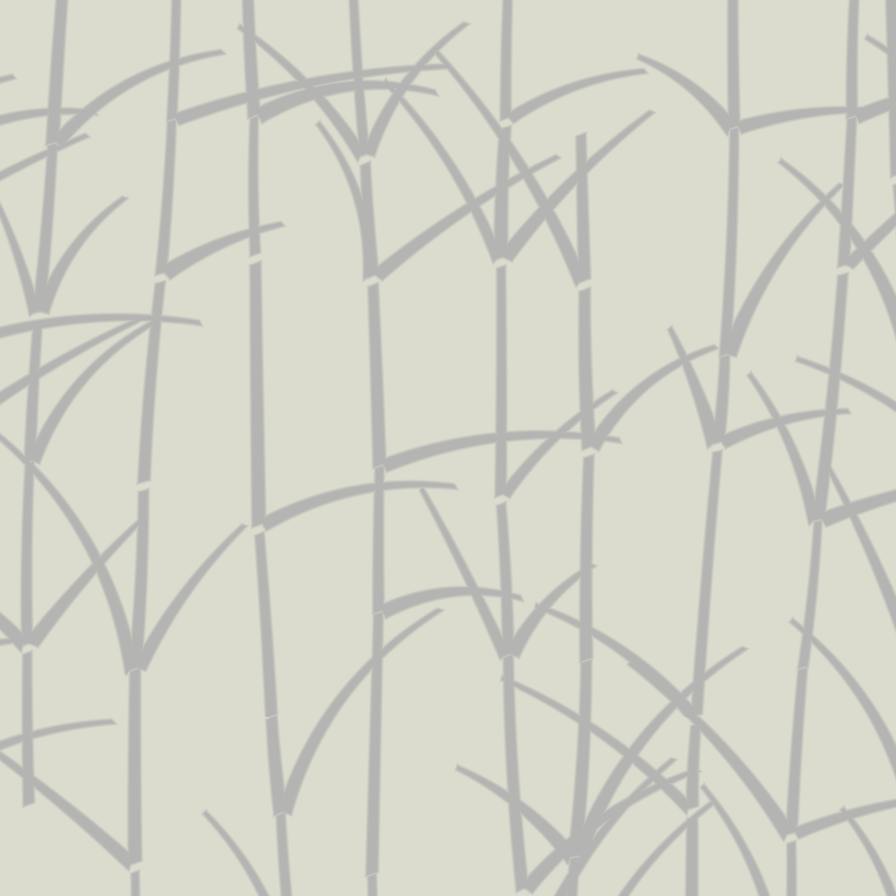
Give the GLSL for this pattern, as a Shadertoy shader.

```glsl
#define STALKS 8.3
#define NODE_SPACING 0.2
#define NODE_GAP 0.009
#define LEAN 0.17
#define STALK_HALF_WIDTH 0.0062
#define BRANCH_BASE 0.0085
#define BRANCH_TIP 0.0030
#define RIGHT_CHANCE 0.75
#define LEFT_CHANCE 0.42
#define SOFTNESS 0.0025
#define PAPER vec3(0.860, 0.860, 0.808)
#define INK vec3(0.705, 0.706, 0.698)

// Four random values from one sine
vec4 hash4(vec2 v) {
    float s = sin(dot(v, vec2(127.1, 311.7)));
    return fract(s * vec4(43758.5, 22578.1, 19642.3, 34267.7));
}

// Distance to a bowed brush stroke from a to b, tapering between two half widths
float stroke(vec2 p, vec2 a, vec2 b, float bow, float startWidth, float endWidth) {
    vec2 chord = b - a;
    float len = length(chord);
    vec2 dir = chord / len;
    vec2 q = vec2(dot(p - a, dir), dot(p - a, vec2(-dir.y, dir.x)));
    float t = clamp(q.x / len, 0.0, 1.0);
    float slope = 4.0 * bow * (1.0 - 2.0 * t);
    float offset = q.y - 4.0 * bow * len * t * (1.0 - t);
    float across = abs(offset) * inversesqrt(1.0 + slope * slope)
                 - mix(startWidth, endWidth, t);
    float slanted = q.x + 0.35 * offset;
    return max(across, max(-slanted, slanted - len));
}

// Joint number k on stalk i, whose random traits are given
vec2 joint(vec4 traits, float i, float k) {
    float y = (k + 0.6 * hash4(vec2(i, k + 20.0)).x) * NODE_SPACING;
    float root = (i + 0.5 + 0.45 * (traits.x - 0.5)) / STALKS;
    float lean = LEAN * (traits.y - 0.42);
    float sway = 0.010 * sin(5.0 * y + 6.28 * traits.z);
    return vec2(root + lean * (y - 0.5) + sway, y);
}

// Stalk section between two joints, sometimes with a gap or left out
float section(vec2 p, vec2 a, vec2 b, vec2 id) {
    vec4 h = hash4(id + 41.3);
    if (h.x < 0.06) return 1.0;
    b -= normalize(b - a) * NODE_GAP * step(0.45, h.y);
    float w = STALK_HALF_WIDTH * mix(0.85, 1.2, h.z);
    return stroke(p, a, b, 0.025 * (h.w - 0.5), w * 1.1, w * 0.88);
}

// Rising, arched branch on one side of a joint
float branch(vec2 p, vec2 base, vec2 id, float side) {
    vec4 h = hash4(id + vec2(side * 31.0, 51.7));
    if (h.x > (side > 0.0 ? RIGHT_CHANCE : LEFT_CHANCE)) return 1.0;
    float angle = side > 0.0 ? mix(0.08, 1.02, h.y) : mix(0.50, 1.25, h.y);
    float len = mix(0.13, 0.32, h.z * mix(0.7, 1.0, h.z));
    float bow = side * mix(0.01, 0.10, h.w);
    float w = BRANCH_BASE * mix(0.8, 1.1, fract(h.w * 7.0));
    base.x += side * 0.004;
    vec2 tip = base + len * vec2(side * cos(angle), sin(angle));
    return stroke(p, base, tip, bow, w, BRANCH_TIP);
}

void mainImage(out vec4 fragColor, in vec2 fragCoord) {
    vec2 p = fragCoord / iResolution.xy;
    float column = floor(p.x * STALKS);
    float row = floor(p.y / NODE_SPACING);
    float d = 1.0;

    // Only stalks and joints whose strokes can reach this point
    for (int c = -3; c <= 3; c++) {
        float i = column + float(c);
        vec4 traits = hash4(vec2(i, 3.7));
        vec2 next = joint(traits, i, row + 1.0);
        for (int r = 0; r < 3; r++) {
            vec2 id = vec2(i, row - float(r));
            vec2 node = joint(traits, i, id.y);
            if (abs(c) <= 1 && r < 2) d = min(d, section(p, node, next, id));
            if (c <= 1) d = min(d, branch(p, node, id, 1.0));
            if (c >= -1) d = min(d, branch(p, node, id, -1.0));
            next = node;
        }
    }

    float soft = max(SOFTNESS, 0.75 / iResolution.y);
    float ink = 1.0 - smoothstep(-soft, soft, d);
    fragColor = vec4(mix(PAPER, INK, ink), 1.0);
}
```
